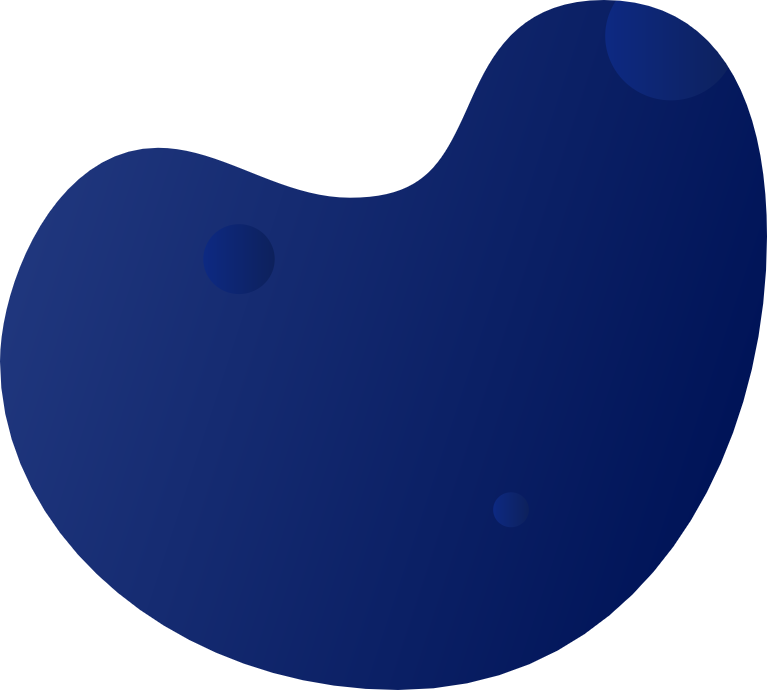
Write a Shadertoy shader that draws this background.

```glsl
// Draws a smooth navy blob on white, shaded diagonally and dotted with three discs.

#define DESIGN_SIZE vec2(768.0, 691.0)
#define CURVES 7
#define STEPS 20
#define BLOB_LIGHT vec3(0.122, 0.212, 0.490)
#define BLOB_DARK vec3(0.000, 0.078, 0.345)
#define DISC_LEFT vec3(0.051, 0.161, 0.510)
#define DISC_RIGHT vec3(0.051, 0.129, 0.360)
#define SHADE_DIRECTION vec2(0.95, 0.31)
#define SHADE_RANGE vec2(106.0, 827.0)

// Closed chain of cubic curves: node, handle, handle, next node...
const vec2 outline[CURVES * 3] = vec2[](
    vec2(158, 148), vec2(222, 148), vec2(280, 198),
    vec2(350, 198), vec2(420, 198), vec2(440, 167),
    vec2(462, 120), vec2(484, 73),  vec2(506, 0),
    vec2(604, 0),   vec2(712, 0),   vec2(767, 90),
    vec2(767, 237), vec2(767, 460), vec2(640, 691),
    vec2(398, 691), vec2(180, 691), vec2(0, 540),
    vec2(0, 362),   vec2(0, 285),   vec2(55, 148));

vec2 cubicPoint(vec2 a, vec2 b, vec2 c, vec2 d, float t) {
    float s = 1.0 - t;
    return s * s * s * a + 3.0 * s * t * (s * b + t * c) + t * t * t * d;
}

// Signed distance to the outline, negative inside
float blobDistance(vec2 p) {
    float nearest = 1e9;
    float side = 1.0;
    vec2 start = outline[0];
    for (int i = 0; i < CURVES; i++) {
        int k = i * 3;
        vec2 nextNode = outline[(k + 3) % (CURVES * 3)];
        for (int j = 1; j <= STEPS; j++) {
            float t = float(j) / float(STEPS);
            vec2 end = cubicPoint(outline[k], outline[k + 1], outline[k + 2], nextNode, t);
            vec2 edge = end - start;
            vec2 toPoint = p - start;
            vec2 offset = toPoint - edge * clamp(dot(toPoint, edge) / dot(edge, edge), 0.0, 1.0);
            nearest = min(nearest, dot(offset, offset));

            // Each crossing of a horizontal ray flips the side
            bool spansRay = (start.y > p.y) != (end.y > p.y);
            if (spansRay && toPoint.x < edge.x * toPoint.y / edge.y) side = -side;
            start = end;
        }
    }
    return side * sqrt(nearest);
}

float coverage(float dist, float softness) {
    return clamp(0.5 - dist / softness, 0.0, 1.0);
}

// Disc with its own left-to-right gradient
vec3 addDisc(vec3 color, vec2 p, vec2 center, float radius, float softness) {
    vec2 offset = (p - center) / vec2(1.02, 1.0);
    vec3 fill = mix(DISC_LEFT, DISC_RIGHT, clamp(0.5 + 0.5 * offset.x / radius, 0.0, 1.0));
    return mix(color, fill, coverage(length(offset) - radius, softness));
}

void mainImage(out vec4 fragColor, in vec2 fragCoord) {
    // Design coordinates run downward from the top left
    vec2 uv = fragCoord / iResolution.xy;
    vec2 p = vec2(uv.x, 1.0 - uv.y) * DESIGN_SIZE;
    float softness = DESIGN_SIZE.y / iResolution.y;

    // Diagonal shading
    float shade = (dot(p, SHADE_DIRECTION) - SHADE_RANGE.x) / (SHADE_RANGE.y - SHADE_RANGE.x);
    vec3 color = mix(BLOB_LIGHT, BLOB_DARK, clamp(shade, 0.0, 1.0));

    // Discs, clipped by the blob
    color = addDisc(color, p, vec2(239.0, 259.5), 35.0, softness);
    color = addDisc(color, p, vec2(511.0, 510.5), 17.5, softness);
    color = addDisc(color, p, vec2(671.0, 36.0), 64.5, softness);

    color = mix(vec3(1.0), color, coverage(blobDistance(p), softness));
    fragColor = vec4(color, 1.0);
}
```
